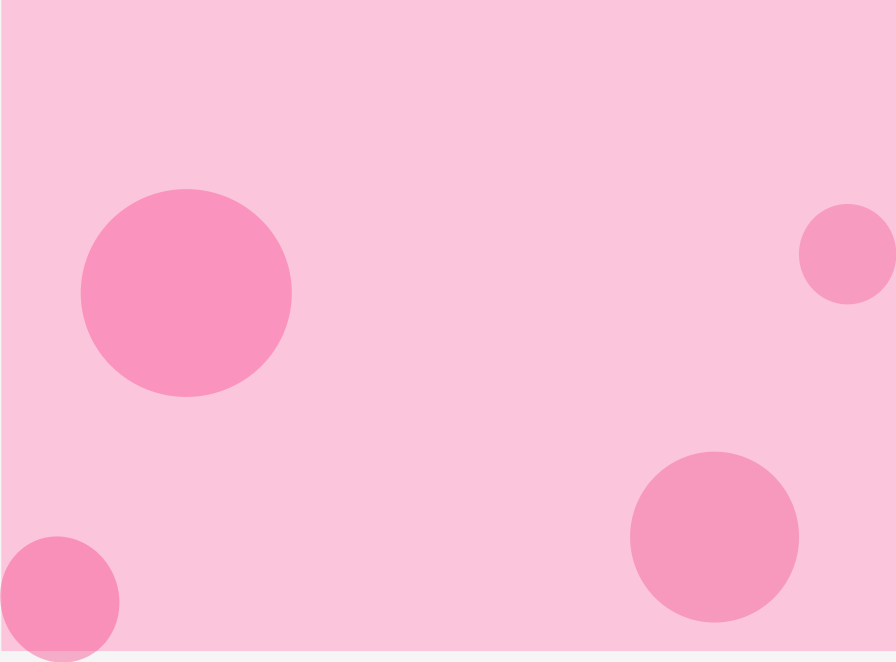
Reproduce this background procedurally as a WebGL 2 fragment shader.

```glsl
#version 300 es
precision highp float;

uniform vec2 u_resolution;
out vec4 outColor;

const float ASPECT = 378.0 / 512.0;
const vec3 PAPER = vec3(0.96, 0.96, 0.962);
const vec3 BLUSH = vec3(0.984, 0.776, 0.859);
const vec3 ROSE = vec3(0.980, 0.580, 0.745);
const vec3 DUSTY_ROSE = vec3(0.973, 0.608, 0.757);
const vec3 MUTED_ROSE = vec3(0.970, 0.600, 0.741);
const vec3 MAGENTA = vec3(0.965, 0.250, 0.525);

// Coverage from a signed distance, softened over one pixel
float coverage(float dist, float pixel) {
    return clamp(0.5 - dist / pixel, 0.0, 1.0);
}

// Approximate distance to an ellipse whose axis leans sideways
float ellipseDistance(vec2 p, vec2 center, vec2 radii, float lean) {
    vec2 q = p - center;
    q.x -= lean * q.y;
    return (length(q / radii) - 1.0) * min(radii.x, radii.y);
}

// Lay a translucent disc over the colour beneath it
vec3 addDisc(vec3 base, float dist, float pixel, vec3 tint, float opacity) {
    return mix(base, tint, opacity * coverage(dist, pixel));
}

void main() {
    // Canvas width is one unit
    vec2 p = gl_FragCoord.xy / u_resolution * vec2(1.0, ASPECT);
    float pixel = 1.0 / u_resolution.x;

    // Pink panel with pale margins at the left and bottom
    float panelDistance = max(0.0015 - p.x, 0.0122 - p.y);
    vec3 color = mix(PAPER, BLUSH, coverage(panelDistance, pixel));

    // Large, right, lower right and corner discs
    float large = ellipseDistance(p, vec2(0.2079, 0.4115), vec2(0.1178, 0.1159), 0.0);
    float right = ellipseDistance(p, vec2(0.9460, 0.4548), vec2(0.0543, 0.0560), 0.0);
    float lower = ellipseDistance(p, vec2(0.7975, 0.1393), vec2(0.0943, 0.0953), 0.0);
    float corner = ellipseDistance(p, vec2(0.0667, 0.0697), vec2(0.0665, 0.0703), -0.046);

    color = addDisc(color, large, pixel, ROSE, 1.0);
    color = addDisc(color, right, pixel, DUSTY_ROSE, 1.0);
    color = addDisc(color, lower, pixel, MUTED_ROSE, 1.0);
    color = addDisc(color, corner, pixel, MAGENTA, 0.4);

    outColor = vec4(color, 1.0);
}
```
